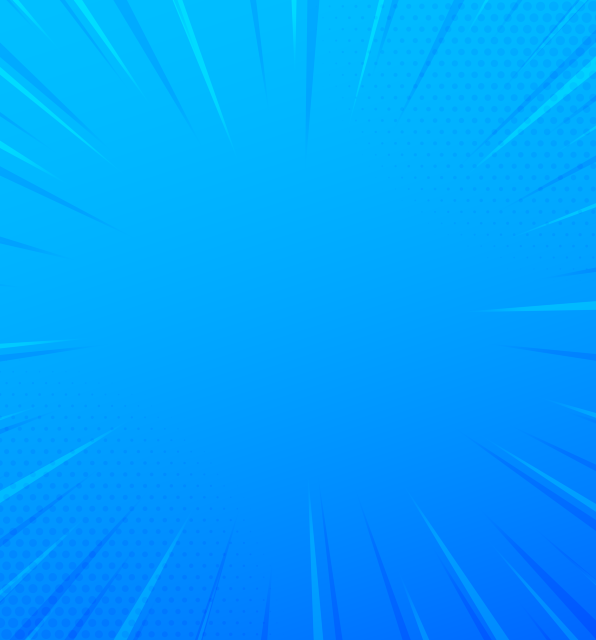
Give the GLSL for this background, as a Shadertoy shader.

```glsl
// Blue comic burst: tilted gradient, corner halftone dots and tapered rays around a clear centre.

const float TAU = 6.2831853;
const float GOLDEN = 0.618034;

// Gradient: green falls along a tilted axis, which shifts cyan to deep blue
const vec2 GRADIENT_AXIS = vec2(0.31, 0.95);
const float GREEN_START = 0.75;
const float GREEN_SLOPE = 0.05;
const float GREEN_CURVE = 0.19;

// Halftone, in units of canvas height
const float DOT_PITCH = 0.0206;
const float DOT_RADIUS = 0.0084;
const float DOT_REACH = 0.46;
const float DOT_SHADE = 0.045;

// Rays: tips are fractions of the way from the centre to the border
const int DARK_RAYS = 40;
const int LIGHT_RAYS = 28;
const float DARK_PHASE = 0.6;
const float LIGHT_PHASE = 0.11;
const float DIAGONAL_CROWDING = 0.1;
const float ANGLE_JITTER = 0.4;
const float TIP_NEAR = 0.44;
const float TIP_FAR = 0.88;
const float SIDE_RETREAT = 0.08;
const float TAPER_THIN = 0.017;
const float TAPER_WIDE = 0.038;
const float FADE_LENGTH = 0.12;
const float DARK_SHADE = 0.072;
const float LIGHT_SHADE = 0.118;

float hash(float n) {
    return fract(sin(n * 12.9898 + 4.137) * 43758.545);
}

// Coverage of staggered dots that grow towards two opposite corners
float halftone(vec2 uv, float aspect, float pixel) {
    vec2 cell = DOT_PITCH * vec2(1.0, 0.866);
    float row = floor(uv.y / cell.y);
    float shift = 0.5 * mod(row, 2.0);
    float column = floor(uv.x / cell.x - shift);
    vec2 dotCentre = (vec2(column + shift, row) + 0.5) * cell;

    float cornerDistance = min(length(dotCentre),
                               length(dotCentre - vec2(aspect, 1.0)));
    float growth = clamp(1.0 - cornerDistance / DOT_REACH, 0.0, 1.0);
    float radius = DOT_RADIUS * pow(growth, 0.75);
    float edge = length(uv - dotCentre) - radius;
    return (1.0 - smoothstep(-pixel, pixel, edge)) * smoothstep(0.0, 0.12, growth);
}

// Coverage of one ring of rays that widen from their tips to the border
float rayBurst(vec2 p, vec2 halfSize, int count, float phase, float seed, float pixel) {
    float coverage = 0.0;
    for (int i = 0; i < count; i++) {
        float index = float(i);
        float id = index + seed;

        // Clockwise from the bottom, crowded towards the diagonals
        float jitter = ANGLE_JITTER * (hash(id) - 0.5);
        float turn = (index - phase + jitter) / float(count);
        float angle = -TAU * (0.25 + turn);
        angle += DIAGONAL_CROWDING * sin(4.0 * angle);
        vec2 dir = vec2(cos(angle), sin(angle));

        // Golden-ratio steps keep long and short rays well mixed
        vec2 toBorder = halfSize / max(abs(dir), vec2(0.0001));
        float border = min(toBorder.x, toBorder.y);
        float reach = mix(TIP_NEAR, TIP_FAR, fract(index * GOLDEN + 0.05));
        reach += SIDE_RETREAT * dir.x * dir.x * dir.x * dir.x;
        float taper = mix(TAPER_THIN, TAPER_WIDE, hash(id + 137.9));

        float along = dot(p, dir) - reach * border;
        float across = abs(dot(p, vec2(-dir.y, dir.x)));
        float body = smoothstep(-pixel, pixel, taper * along - across);
        float fade = smoothstep(0.0, FADE_LENGTH, along);
        coverage = max(coverage, body * fade);
    }
    return coverage;
}

void mainImage(out vec4 fragColor, in vec2 fragCoord) {
    float pixel = 0.65 / iResolution.y;
    float aspect = iResolution.x / iResolution.y;
    vec2 uv = fragCoord / iResolution.y;
    vec2 halfSize = 0.5 * vec2(aspect, 1.0);
    vec2 p = uv - halfSize;

    // Base gradient from the upper left to the lower right
    float t = dot(vec2(uv.x, 1.0 - uv.y), GRADIENT_AXIS);
    float green = GREEN_START - GREEN_SLOPE * t - GREEN_CURVE * t * t;

    // Dots and dark rays deepen the blue, light rays lift it to cyan
    green -= DOT_SHADE * halftone(uv, aspect, pixel);
    green -= DARK_SHADE * rayBurst(p, halfSize, DARK_RAYS, DARK_PHASE, 11.0, pixel);
    green += LIGHT_SHADE * rayBurst(p, halfSize, LIGHT_RAYS, LIGHT_PHASE, 305.0, pixel);

    fragColor = vec4(0.0, clamp(green, 0.0, 1.0), 1.0, 1.0);
}
```
